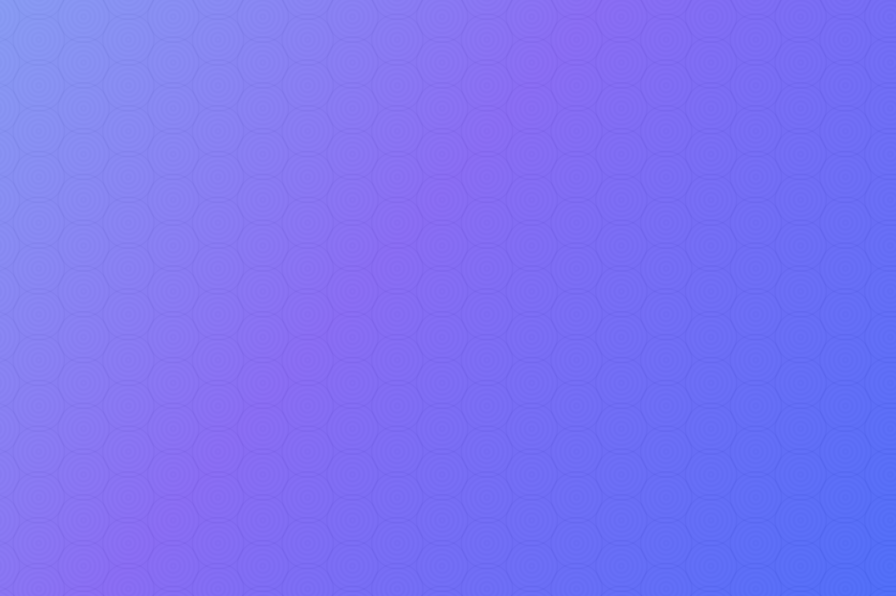
This background is drawn by a Shadertoy shader. Its source:

```glsl
// A diagonal three-colour gradient, periwinkle through violet to blue, under
// a faint lattice of concentric rings. Each pixel sums the rings of nearby
// discs; alternate columns are shifted by half a row. Unit: canvas height.

#define GRADIENT_DIR vec2(0.766, -0.643)
#define MIDDLE_STOP 0.432
#define LATTICE_STEP vec2(0.0752, 0.0768)
#define LATTICE_ORIGIN vec2(0.6666, 0.4727)
#define DISC_RADIUS 0.043
#define RING_STEP 0.0078
#define LINE_WIDTH 0.0016
#define RING_LIGHT 0.014
#define RIM_SHADE 0.016

const vec3 PERIWINKLE = vec3(0.530, 0.605, 0.950);
const vec3 VIOLET     = vec3(0.538, 0.425, 0.950);
const vec3 BLUE       = vec3(0.315, 0.432, 0.970);

// Colour ramp running from the upper left corner to the lower right one
vec3 backdrop(vec2 p, float aspect) {
    float span = dot(vec2(aspect, -1.0), GRADIENT_DIR);
    float t = dot(p - vec2(0.0, 1.0), GRADIENT_DIR) / span;
    vec3 first = mix(PERIWINKLE, VIOLET, clamp(t / MIDDLE_STOP, 0.0, 1.0));
    return mix(first, BLUE, clamp((t - MIDDLE_STOP) / (1.0 - MIDDLE_STOP), 0.0, 1.0));
}

// Light inner rings and a dark rim, as a brightness offset
float discRelief(float d, float pixel) {
    float inside = 1.0 - smoothstep(-pixel, pixel, d - DISC_RADIUS + 0.5 * RING_STEP);
    float rings = 0.5 * cos(6.2831853 * d / RING_STEP) * inside;
    float rim = 1.0 - smoothstep(0.0, LINE_WIDTH + 0.5 * pixel, abs(d - DISC_RADIUS));
    return RING_LIGHT * rings - RIM_SHADE * rim;
}

// Sum of the discs whose centres lie around the point
float latticeRelief(vec2 p, float pixel) {
    vec2 q = (p - LATTICE_ORIGIN) / LATTICE_STEP;
    float relief = 0.0;
    for (int i = -1; i <= 1; i++) {
        float column = floor(q.x + 0.5) + float(i);
        float shift = 0.5 * mod(column, 2.0);
        float nearestRow = floor(q.y - shift + 0.5);
        for (int j = -1; j <= 1; j++) {
            vec2 centre = vec2(column, nearestRow + float(j) + shift);
            relief += discRelief(length((q - centre) * LATTICE_STEP), pixel);
        }
    }
    return relief;
}

void mainImage(out vec4 fragColor, in vec2 fragCoord) {
    vec2 p = fragCoord / iResolution.y;
    float aspect = iResolution.x / iResolution.y;
    float pixel = 1.0 / iResolution.y;
    vec3 color = backdrop(p, aspect) + latticeRelief(p, pixel);
    fragColor = vec4(clamp(color, 0.0, 1.0), 1.0);
}
```
